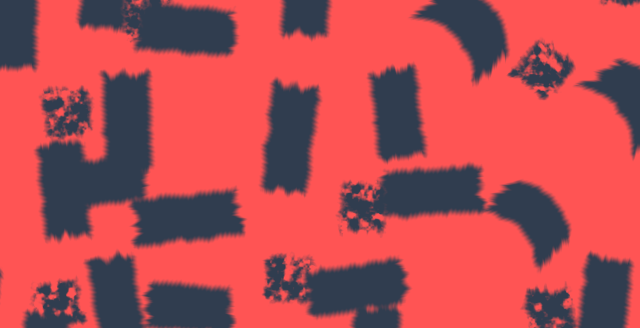
This pattern is drawn by a Shadertoy shader. Its source:

```glsl
float hash(vec2 p) {
    vec3 q = fract(p.xyx * vec3(0.1031, 0.1030, 0.0973));
    q += dot(q, q.yzx + 33.33);
    return fract((q.x + q.y) * q.z);
}

float noise(vec2 p) {
    vec2 i = floor(p), f = fract(p);
    f = f * f * (3.0 - 2.0 * f);
    return mix(mix(hash(i), hash(i + vec2(1, 0)), f.x),
               mix(hash(i + vec2(0, 1)), hash(i + vec2(1, 1)), f.x), f.y);
}

float fbm(vec2 p) {
    return 0.55 * noise(p) + 0.3 * noise(p * 2.1 + 7.3) + 0.15 * noise(p * 4.3 + 3.1);
}

vec2 rotate(vec2 p, float angle) {
    float c = cos(angle), s = sin(angle);
    return vec2(c * p.x - s * p.y, s * p.x + c * p.y);
}

// Coverage of one dry-brush stroke running along y
float brushStroke(vec2 p, float halfLength, float bend, float dab, float seed) {
    p.x += bend * (p.y * p.y - 0.008);

    // Bristle streaks fray the ends, stamp teeth scallop the sides
    float fray = 0.045 * (fbm(vec2(p.x * 50.0 + seed, sign(p.y) * 4.0 + p.y * 8.0)) - 0.5);
    float teeth = 0.006 * abs(fract((p.y + 0.3 * p.x) / 0.0135) - 0.5);
    float wobble = 0.022 * (fbm(vec2(sign(p.x) * 5.0 + seed, p.y * 32.0)) - 0.5);

    vec2 q = abs(p) - vec2(0.068 + wobble + teeth, halfLength + fray) + 0.012;
    float d = length(max(q, 0.0)) + min(max(q.x, q.y), 0.0) - 0.012;

    // Short dabs break up into blotches
    float blotch = fbm(p * 38.0 + seed) - 0.42;
    d = max(d + dab * 0.03 * blotch, dab * 0.09 * blotch - 0.015);
    return smoothstep(0.014, -0.014, d);
}

void mainImage(out vec4 fragColor, in vec2 fragCoord) {
    vec2 uv = fragCoord / iResolution.y;
    const float cellSize = 0.25;
    vec2 home = floor(uv / cellSize);
    float bare = 1.0;

    // Jittered grid of strokes, crowded towards the left
    for (int j = -1; j <= 1; j++) {
        for (int i = -1; i <= 1; i++) {
            vec2 cell = home + vec2(i, j);
            float presence = fract(dot(cell, vec2(0.7549, 0.5698)));
            if (cell.x > 1.5 && presence > 0.6) continue;

            float kind = fract(dot(cell, vec2(0.618, 0.414)) + 0.3);
            float turn = hash(cell + 41.0);
            float tilt = hash(cell + 83.0) - 0.5;
            vec2 jitter = vec2(hash(cell + 17.0), hash(cell + 29.0)) - 0.5;
            vec2 p = uv - (cell + 0.5 + 0.75 * jitter) * cellSize;

            // Mostly upright, some lying flat, some slanted and curved
            float angle = 0.35 * tilt;
            float bend = 0.0;
            if (turn > 0.78) {
                angle += 1.57;
            } else if (turn > 0.55) {
                angle += 0.6 * sign(tilt);
                bend = 3.0;
            }

            float dab = step(kind, 0.32);
            float halfLength = mix(mix(0.09, 0.165, kind), 0.07, dab);
            float seed = 60.0 * hash(cell + 61.0);
            bare *= 1.0 - brushStroke(rotate(p, angle), halfLength, bend, dab, seed);
        }
    }

    vec3 coral = vec3(1.0, 0.33, 0.33);
    vec3 slate = vec3(0.19, 0.24, 0.31);
    fragColor = vec4(mix(slate, coral, bare), 1.0);
}
```
